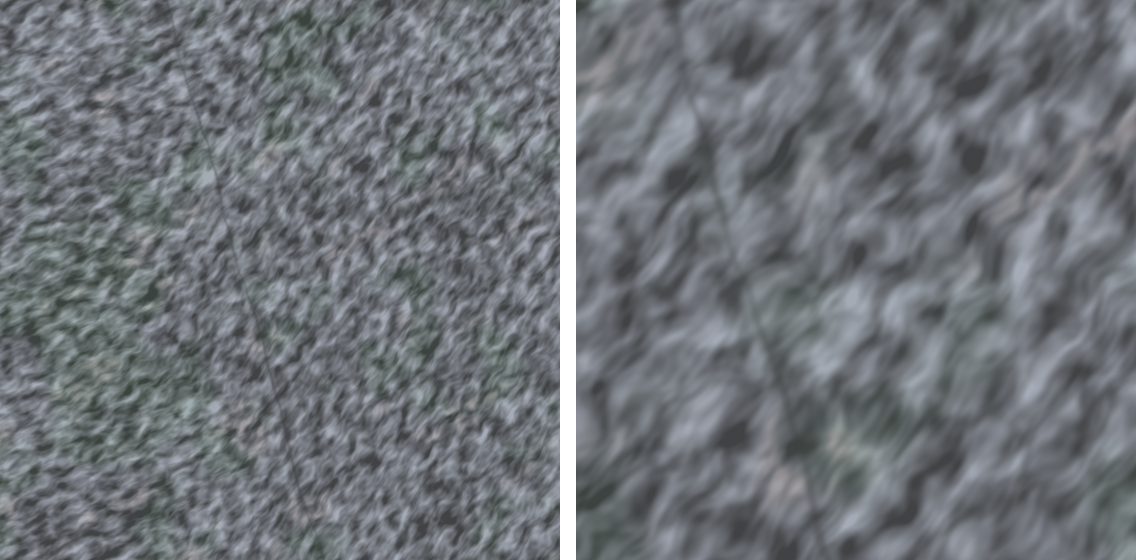
Left, the full canvas; right, a detail of the centre.
Give the GLSL for this texture, as a WebGL 1 fragment shader.

```glsl
precision highp float;

uniform vec2 u_resolution;

#define GRAIN_FREQ vec2(27.0, 54.0)   // cells along and across the grain
#define GRAIN_CONTRAST 0.92
#define LEFT_ANGLE 0.50
#define RIGHT_ANGLE 0.92
#define WARP 0.007
#define SHADE_DEPTH 0.26
#define MEAN_TONE 0.475
#define CRACK_WIDTH 0.0030
#define CRACK_DEPTH 0.27
#define DARK_STONE vec3(0.270, 0.278, 0.288)
#define LIGHT_STONE vec3(0.620, 0.642, 0.685)

float hash(vec2 p) {
  vec3 q = fract(p.xyx * vec3(0.1031, 0.1030, 0.0973));
  q += dot(q, q.yzx + 33.33);
  return fract((q.x + q.y) * q.z);
}

// Contribution of one lattice corner, with a random unit gradient
float corner(vec2 cell, vec2 offset) {
  float a = 6.2832 * hash(cell);
  return dot(vec2(cos(a), sin(a)), offset);
}

float noise(vec2 p) {
  vec2 i = floor(p);
  vec2 f = p - i;
  vec2 w = f * f * f * (f * (f * 6.0 - 15.0) + 10.0);
  vec2 e = vec2(1.0, 0.0);
  float low = mix(corner(i, f), corner(i + e, f - e), w.x);
  float high = mix(corner(i + e.yx, f - e.yx), corner(i + e.xx, f - e.xx), w.x);
  return mix(low, high, w.y);
}

// Coordinates along and across a direction
vec2 align(vec2 p, float angle) {
  float c = cos(angle), s = sin(angle);
  return vec2(c * p.x + s * p.y, c * p.y - s * p.x);
}

// Elongated flecks in three octaves
float grain(vec2 p, float angle) {
  vec2 q = align(p, angle) * GRAIN_FREQ + 100.0;
  float sum = 0.0;
  float amplitude = 1.0;
  for (int k = 0; k < 3; k++) {
    sum += amplitude * noise(q);
    q = q * vec2(1.75, 1.85) + 37.3;
    amplitude *= 0.52;
  }
  return sum;
}

void main() {
  vec2 uv = gl_FragCoord.xy / min(u_resolution.x, u_resolution.y);

  // Uneven flecks, flatter on the left and steeper on the right
  vec2 bend = vec2(noise(uv * 31.0 + 11.0), noise(uv * 31.0 + 67.0));
  vec2 p = uv + WARP * bend;
  float turn = smoothstep(0.1, 0.6, uv.x + 0.25 * noise(uv * 4.0 + 5.0));
  vec2 blend = normalize(vec2(1.0 - turn, turn));
  float flecks = blend.x * grain(p, LEFT_ANGLE) + blend.y * grain(p + 7.0, RIGHT_ANGLE);

  // Broad diagonal shading
  vec2 slope = align(uv, 0.6);
  float shade = noise(slope * vec2(3.5, 8.0) + 21.0) + 0.6 * noise(slope * vec2(9.0, 17.0) + 43.0);
  float tone = MEAN_TONE + GRAIN_CONTRAST * flecks + SHADE_DEPTH * shade;
  tone += 0.04 * smoothstep(0.3, 0.9, uv.y) - 0.02;

  // Thin wavering crack that fades in and out
  float crackX = 0.573 - 0.275 * uv.y + 0.012 * noise(vec2(uv.y * 7.0, 3.5))
               + 0.004 * noise(vec2(uv.y * 31.0, 9.5));
  float crackDist = abs(uv.x - crackX) * 0.964;
  float crack = exp(-pow(crackDist / CRACK_WIDTH, 2.0)) + 0.22 * exp(-pow(crackDist / 0.012, 2.0));
  crack *= 0.85 + 0.8 * noise(vec2(uv.y * 13.0, 17.5));
  tone = mix(tone, tone * 0.6 + 0.12, clamp(crack, 0.0, 1.0)) - CRACK_DEPTH * 0.5 * crack;

  vec3 color = mix(DARK_STONE, LIGHT_STONE, clamp(tone, -0.05, 1.08));

  // Green film, mostly at the left, and a few warm flecks
  float leftPatch = exp(-dot(uv - vec2(0.17, 0.4), uv - vec2(0.17, 0.4)) * 9.0);
  float film = 0.55 * leftPatch + noise(uv * 4.5 + 81.0) + 0.7 * noise(uv * 13.0 + 29.0);
  color += vec3(-0.022, 0.004, -0.027) * smoothstep(0.05, 0.65, film);
  float warm = smoothstep(0.2, 0.5, noise(slope * vec2(9.0, 14.0) + 59.0) + 0.15 * leftPatch);
  color += vec3(0.030, 0.002, -0.018) * warm * smoothstep(0.35, 0.75, tone);

  gl_FragColor = vec4(color, 1.0);
}
```
